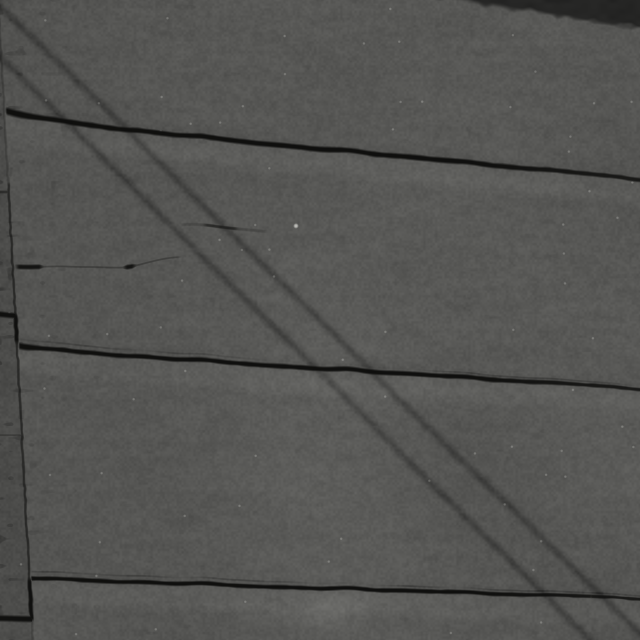
This texture is drawn by a three.js fragment shader. Its source:

```glsl
// Weathered grey boards split by three slanting dark seams and a joint at the left,
// crossed by two soft diagonal shadows. Seams come from a loop of distance strokes;
// layered value noise gives the grain, ragged edges and stains.
varying vec2 vUv;

float hash(vec2 p) {
  vec3 q = fract(p.xyx * vec3(0.1031, 0.1030, 0.0973));
  q += dot(q, q.yzx + 33.33);
  return fract((q.x + q.y) * q.z);
}

float noise(vec2 p) {
  vec2 i = floor(p), f = fract(p);
  f = f * f * (3.0 - 2.0 * f);
  return mix(mix(hash(i), hash(i + vec2(1.0, 0.0)), f.x),
             mix(hash(i + vec2(0.0, 1.0)), hash(i + vec2(1.0, 1.0)), f.x), f.y);
}

// Soft line of half width w at distance d
float stroke(float d, float w) {
  return 1.0 - smoothstep(w * 0.3, w + 0.0015, abs(d));
}

// Soft window from a to b
float span(float x, float a, float b) {
  return smoothstep(a, a + 0.01, x) * (1.0 - smoothstep(b - 0.01, b, x));
}

void main() {
  vec2 p = vec2(vUv.x, 1.0 - vUv.y); // y runs downwards
  float ragged = noise(p * vec2(70.0, 110.0)) - 0.5;
  float wobble = (noise(vec2(p.x * 22.0, 4.0)) - 0.5) * 0.003;

  // Board tone: blotches, horizontal fibres and fine grain
  float tone = 0.352;
  tone += (noise(p * 4.0 + 7.0) - 0.5) * 0.025;
  tone += (noise(p * vec2(14.0, 75.0)) - 0.5) * 0.018;
  tone += (noise(p * 110.0) - 0.5) * 0.022;
  tone += (noise(p * 270.0 + 31.0) - 0.5) * 0.035;
  tone -= 0.05 * dot(p - 0.5, p - 0.5);
  tone += 0.04 * exp(-dot((p - vec2(0.52, 0.955)) * vec2(25.0, 30.0),
                          (p - vec2(0.52, 0.955)) * vec2(25.0, 30.0)));

  // Narrow boards left of the joint
  float joint = 0.0135 + (p.y - 0.3) * 0.054 + ragged * 0.002;
  float right = smoothstep(joint - 0.001, joint + 0.002, p.x);
  tone -= 0.035 * (1.0 - right);

  // Two diagonal shadows
  for (int i = 0; i < 2; i++) {
    float d = (p.y - 0.007 - 0.083 * float(i) - 0.985 * p.x) * 0.71;
    d += (noise(vec2(p.x * 6.0, float(i) * 9.0)) - 0.5) * 0.004;
    tone -= (0.085 + ragged * 0.02) * exp(-d * d / 0.00004);
  }

  // Long seams, each with a pale strip below and a hairline above
  float dark = 0.0;
  for (int i = 0; i < 3; i++) {
    float k = float(i);
    float seam = 0.184 + 0.359 * k + (0.096 - 0.0315 * k) * p.x;
    seam -= 0.012 * (1.0 - 0.5 * k) * exp(-12.0 * p.x);
    float d = p.y - seam + wobble;
    float begin = smoothstep(joint + 0.001, joint + 0.006, p.x);
    float strip = smoothstep(0.0, 0.006, d) * (1.0 - smoothstep(0.03, 0.05, d + ragged * 0.006));
    tone += 0.026 * strip * right;
    tone -= 0.02 * exp(-d * d / 0.00012) * begin;
    float width = 0.0047 - 0.0006 * k + 0.002 * (1.0 - smoothstep(0.03, 0.07, p.x));
    width += ragged * 0.0015 - 0.0012 * smoothstep(0.75, 1.0, p.x);
    dark = max(dark, stroke(d, width) * begin * (0.97 - 0.15 * smoothstep(0.7, 1.0, p.x)));
    float hair = stroke(d + 0.011 - 0.006 * p.x, 0.001) * min(k, 1.0);
    tone -= 0.07 * hair * begin * noise(vec2(p.x * 14.0, k * 5.0));
  }

  // Left joint, deepest where the short boards meet it
  float deep = max(span(p.y, 0.485, 0.54), span(p.y, 0.9, 0.975));
  float jointLine = stroke(p.x - joint, 0.0018 + 0.0018 * deep);
  dark = max(dark, jointLine * span(p.y, 0.28, 0.975) * mix(0.55, 0.95, deep));
  dark = max(dark, jointLine * 0.2);

  // Seams between the short boards
  float shortSeams = max(stroke(p.y - 0.491 - 0.1 * p.x, 0.005),
                         stroke(p.y - 0.967 + wobble, 0.0055));
  shortSeams = max(shortSeams, 0.5 * stroke(p.y - 0.3, 0.002));
  shortSeams = max(shortSeams, 0.3 * stroke(p.y - 0.68, 0.001));
  dark = max(dark, shortSeams * (1.0 - right) * 0.95);

  // Broken cracks in the second board
  float knots = max(span(p.x, 0.015, 0.07), span(p.x, 0.19, 0.215));
  float crack = stroke(p.y - 0.417 + 0.016 * smoothstep(0.19, 0.28, p.x) + wobble,
                       0.001 + 0.003 * knots);
  crack *= span(p.x, 0.021, 0.285) * mix(0.3, 0.9, knots);
  float split = stroke(p.y - 0.35 - 0.08 * (p.x - 0.286) + wobble, 0.0022);
  split *= span(p.x, 0.28, 0.42) * (0.2 + 0.4 * span(p.x, 0.315, 0.375));
  dark = max(dark, max(crack, split));

  // Small dents, mostly beside the joint
  float dents = smoothstep(0.79, 0.92, noise(p * vec2(60.0, 95.0) + 17.0));
  tone -= dents * (0.012 + 0.05 * exp(-18.0 * p.x));

  // Pale specks scattered one per cell, plus one bright fleck
  vec2 cell = floor(p * 22.0);
  vec2 centre = 0.2 + 0.6 * vec2(hash(cell + 3.0), hash(cell + 51.0));
  float speck = 1.0 - smoothstep(0.0005, 0.003, length(fract(p * 22.0) - centre) / 22.0);
  tone += 0.14 * speck * step(0.84, hash(cell + 90.0));
  tone += 0.38 * (1.0 - smoothstep(0.001, 0.005, length(p - vec2(0.4625, 0.353))));

  // Shaded gap along the upper right edge
  float gap = 0.155 * (p.x - 0.71) - p.y + ragged * 0.008;
  tone = mix(tone, 0.145 + ragged * 0.03, smoothstep(-0.004, 0.006, gap));

  vec3 color = tone * vec3(1.0, 1.0, 0.975);
  gl_FragColor = vec4(mix(color, vec3(0.05, 0.05, 0.045), dark), 1.0);
}
```
